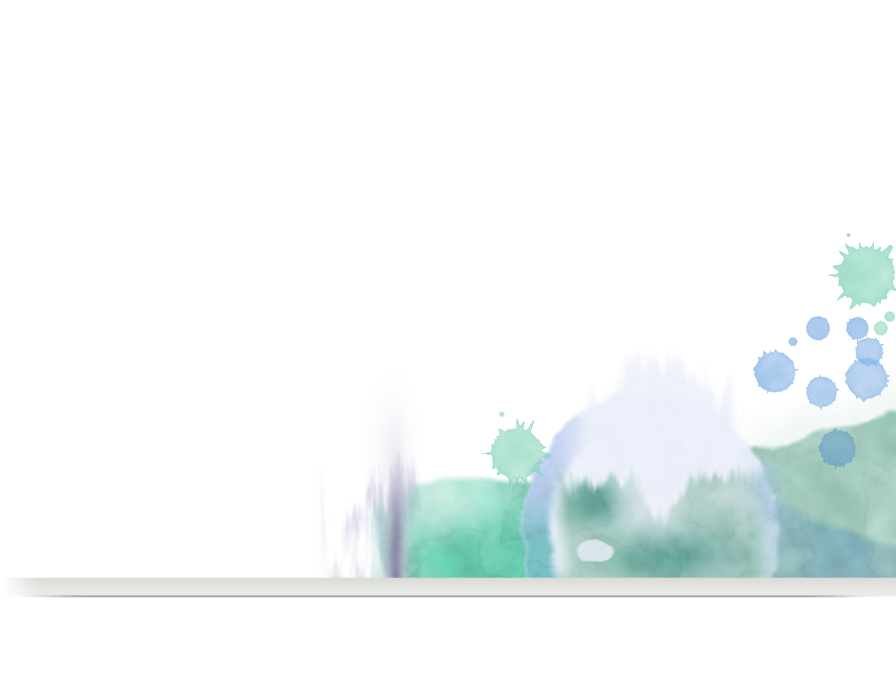
Write a WebGL 2 fragment shader that draws this background.

```glsl
#version 300 es
precision highp float;
uniform vec2 u_resolution;
out vec4 outColor;

#define FLOOR_Y 0.1276
#define SHELF_Y 0.1068
#define GRAIN 0.16
#define MINT vec3(0.40, 0.79, 0.68)
#define SAGE vec3(0.60, 0.77, 0.71)
#define TEAL vec3(0.41, 0.66, 0.62)
#define SKY vec3(0.66, 0.78, 0.92)
#define SLATE vec3(0.47, 0.66, 0.73)
#define LAVENDER vec3(0.925, 0.94, 0.98)
#define PLUM vec3(0.49, 0.46, 0.59)

float hash(vec2 p) {
  p = fract(p * vec2(0.1031, 0.1137));
  p += dot(p, p.yx + 33.33);
  return fract((p.x + p.y) * p.x * 17.0);
}

float noise(vec2 p) {
  vec2 i = floor(p), f = fract(p);
  f = f * f * (3.0 - 2.0 * f);
  i += 100.0;
  return mix(mix(hash(i), hash(i + vec2(1, 0)), f.x),
             mix(hash(i + vec2(0, 1)), hash(i + vec2(1, 1)), f.x), f.y);
}

float fbm(vec2 p) {
  float sum = 0.0, amp = 0.5;
  for (int i = 0; i < 5; i++) {
    sum += amp * noise(p);
    p = mat2(1.6, 1.2, -1.2, 1.6) * p + 7.3;
    amp *= 0.5;
  }
  return sum;
}

// Coverage of a shape: 1 inside (negative distance), 0 outside
float cover(float d, float soft) { return 1.0 - smoothstep(-soft, soft, d); }

float band(float x, float lo, float hi, float soft) {
  return smoothstep(lo - soft, lo + soft, x) * cover(x - hi, soft);
}

float bump(vec2 d, vec2 size) { d /= size; return exp(-dot(d, d)); }

// Ragged drops: centre and radius; the first five are green
const vec3 DROPS[14] = vec3[14](
  vec3(0.967, 0.465, 0.033), vec3(0.577, 0.266, 0.030), vec3(0.983, 0.406, 0.008),
  vec3(0.993, 0.419, 0.006), vec3(0.560, 0.310, 0.003), vec3(0.913, 0.406, 0.014),
  vec3(0.957, 0.406, 0.013), vec3(0.865, 0.357, 0.024), vec3(0.917, 0.335, 0.018),
  vec3(0.967, 0.350, 0.024), vec3(0.970, 0.380, 0.016), vec3(0.935, 0.272, 0.021),
  vec3(0.885, 0.391, 0.005), vec3(0.947, 0.510, 0.002));

vec3 drops(vec3 col, vec2 p, float px) {
  for (int i = 0; i < 14; i++) {
    vec2 q = p - DROPS[i].xy;
    float r = DROPS[i].z, len = length(q);
    vec2 dir = q / max(len, 1e-4);
    float spikes = pow(noise(dir * 9.0 + float(i) * 5.0), 4.0);
    float d = len - r * (0.93 + (i < 2 ? 0.50 : 0.20) * spikes);
    float rim = exp(-abs(d) / (0.06 * r + px));
    float wash = 0.62 + 0.35 * (fbm(q * 45.0 + float(i)) - 0.5) + 0.2 * rim;
    vec3 pigment = i < 5 ? vec3(0.52, 0.83, 0.72) : vec3(0.52, 0.70, 0.90);
    if (i == 11) pigment = vec3(0.40, 0.62, 0.78);
    col = mix(col, pigment, cover(d, px) * wash);
  }
  return col;
}

vec3 washes(vec2 p, float px) {
  vec3 col = vec3(1.0);
  float cloud = fbm(p * 14.0), fine = fbm(p * 48.0 + 9.0);
  float streak = fbm(vec2(p.x * 65.0, p.y * 12.0));
  vec2 q = p + 0.03 * (vec2(cloud, fbm(p * 14.0 + 31.0)) - 0.5);

  // Violet streaks and the dark bleed at the left
  float veil = band(p.x, 0.365, 0.47, 0.012) * cover(p.y - 0.12 - 0.18 * streak, 0.025);
  col = mix(col, vec3(0.80, 0.79, 0.88), veil * smoothstep(0.3, 0.7, streak) * 0.8);

  // Mint wash, deepest toward its lower right
  float mint = band(q.x, 0.452, 0.63, 0.014) * cover(q.y - 0.231, 0.006);
  float depth = 0.48 + 0.35 * smoothstep(0.235, 0.14, p.y) + 0.25 * smoothstep(0.46, 0.60, p.x);
  col = mix(col, MINT, mint * clamp(depth + 0.7 * (cloud - 0.5), 0.0, 1.0));
  col = mix(col, MINT, 0.45 * band(p.x, 0.415, 0.46, 0.01) * cover(q.y - 0.215, 0.02) * streak);
  float bleed = bump(p - vec2(0.443 + 0.006 * (cloud - 0.5), 0.15), vec2(0.009, 0.085));
  col = mix(col, PLUM, bleed * (0.5 + 0.6 * fine));
  col = mix(col, vec3(0.93, 0.92, 0.95), 0.5 * bump(p - vec2(0.437, 0.27), vec2(0.02, 0.05)));

  // Sage mass at the right with a pale halo over it
  float crest = 0.272 + 0.022 * smoothstep(0.86, 0.93, p.x) + 0.02 * smoothstep(0.95, 1.0, p.x);
  col = mix(col, vec3(0.91, 0.95, 0.94), 0.6 * smoothstep(0.81, 0.88, q.x) * cover(q.y - crest - 0.03, 0.03));
  float sage = smoothstep(0.815, 0.835, q.x) * cover(q.y - crest, 0.004);
  col = mix(col, SAGE, sage * clamp(0.85 + 0.8 * (cloud - 0.5), 0.0, 1.0));

  // Dome with a blue left rim and brushed top
  float angleRag = 0.012 * (fine - 0.5);
  float ring = length((q - vec2(0.725, 0.175)) * vec2(1.0, 0.87)) - 0.142 - angleRag;
  float tuft = length((p - vec2(0.742, 0.285)) / vec2(0.075, 0.085)) - 1.0 + 0.8 * (streak - 0.5);
  float dome = cover(ring, 0.004);
  col = mix(col, LAVENDER, 0.95 * dome);
  float rim = dome * smoothstep(-0.040, -0.022, ring) * cover(p.x - 0.64, 0.03);
  vec3 rimColor = mix(vec3(0.40, 0.72, 0.74), vec3(0.73, 0.80, 0.94), smoothstep(0.15, 0.25, p.y));
  col = mix(col, rimColor, 0.85 * rim);

  // Teal pools, cut from above by pale drips
  float drip = 0.25 - 0.055 * bump(vec2(p.x - 0.742, 0.0), vec2(0.024)) + 0.07 * (streak - 0.5);
  float pool = band(q.x, 0.627, 0.855, 0.012) * cover(p.y - drip, 0.012);
  float dark = bump(p - vec2(0.665, 0.215), vec2(0.035, 0.030)) + bump(p - vec2(0.76, 0.15), vec2(0.09, 0.035));
  col = mix(col, mix(SAGE, TEAL, min(dark, 1.0)), pool * clamp(0.62 + 0.4 * dark + 1.1 * (cloud - 0.5), 0.0, 1.0));
  float gap = bump(q - vec2(0.665, 0.158), vec2(0.028, 0.012));
  col = mix(col, LAVENDER, 0.8 * smoothstep(0.45, 0.6, gap));
  col = mix(col, LAVENDER, 0.9 * cover(tuft, 0.18) * smoothstep(drip - 0.01, drip + 0.02, p.y));

  // Slate wedge and pale seam
  float wedge = smoothstep(0.845, 0.87, q.x) * cover(q.y - 0.205 + 0.35 * (q.x - 0.86), 0.008);
  col = mix(col, SLATE, wedge * clamp(0.6 + 1.4 * (cloud - 0.5), 0.0, 1.0));
  col = mix(col, SKY, 0.55 * bump(q - vec2(0.855, 0.215), vec2(0.018, 0.035)));

  // Paper grain and pigment contours, only where there is paint
  float paint = 1.0 - min(col.r, col.b);
  float contour = exp(-abs(cloud - 0.48) * 70.0);
  col *= 1.0 + paint * (2.0 * GRAIN * (fine - 0.5) - 0.12 * contour);
  return drops(col, p, px);
}

void main() {
  vec2 p = gl_FragCoord.xy / u_resolution.x;
  float px = 1.0 / u_resolution.x;
  vec3 col = washes(p, px);

  // Shelf: soft grey strip with a thin dark lower edge
  float t = clamp((p.y - SHELF_Y) / (FLOOR_Y - SHELF_Y), 0.0, 1.0);
  vec3 shelf = mix(vec3(0.925, 0.93, 0.915), vec3(0.855, 0.86, 0.84), t);
  shelf = mix(vec3(1.0), shelf, smoothstep(-0.005, 0.05, p.x));
  vec3 base = mix(vec3(1.0), shelf, smoothstep(SHELF_Y - px, SHELF_Y + px, p.y));
  float ends = smoothstep(0.015, 0.10, p.x) * cover(p.x - 0.94, 0.045);
  float line = exp(-pow((p.y - SHELF_Y) / 0.0012, 2.0));
  base = mix(base, vec3(0.50, 0.54, 0.52), 0.75 * line * ends);
  col = mix(base, col, smoothstep(FLOOR_Y - 0.5 * px, FLOOR_Y + 0.5 * px, p.y));
  outColor = vec4(clamp(col, 0.0, 1.0), 1.0);
}
```
